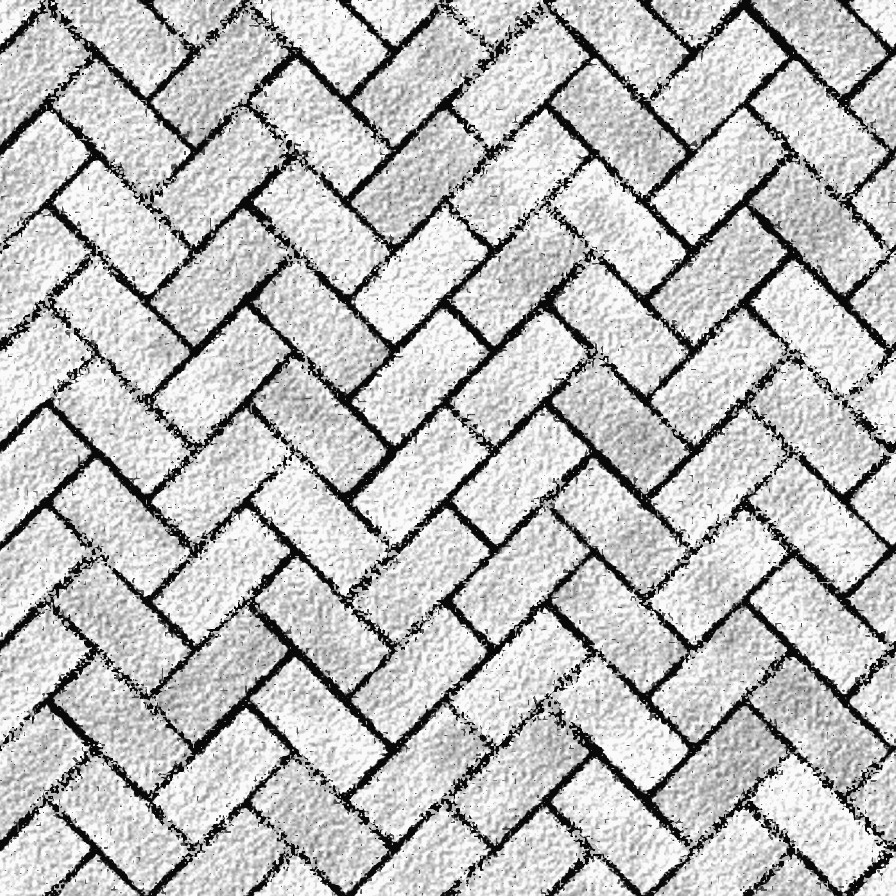
This texture is drawn by a WebGL 2 fragment shader. Its source:

```glsl
#version 300 es
precision highp float;
// Diagonal herringbone of pale, grainy paving bricks with dark ragged joints.
uniform vec2 u_resolution;
out vec4 fragColor;

const float REPEATS = 9.0;               // brick columns across, bricks down
const vec2 ORIGIN = vec2(0.53, 0.035);   // shift of the paving, in repeats
const float JOINT = 0.052;               // half joint, in brick widths
const float CORNER = 0.05;
const float JITTER = 0.035;              // how far a brick sits off its place
const float TILT = 0.022;
const float TONE_LOW = 0.74;
const float TONE_HIGH = 0.92;
const float BLOTCH = 0.22;
const float GRAIN = 0.36;
const float FINE_GRAIN = 0.26;
const float GRAIN_SCALE = 23.0;
const float FINE_SCALE = 44.0;
const vec3 JOINT_COLOR = vec3(0.035);
const vec3 SAND_COLOR = vec3(0.72);
const vec3 PIT_COLOR = vec3(0.2);

float hash(vec2 p) {
    vec3 q = fract(p.xyx * 0.1031);
    q += dot(q, q.yzx + 33.33);
    return fract((q.x + q.y) * q.z);
}

float noise(vec2 p) {
    vec2 i = floor(p), f = fract(p);
    f = f * f * (3.0 - 2.0 * f);
    return mix(mix(hash(i), hash(i + vec2(1, 0)), f.x),
               mix(hash(i + vec2(0, 1)), hash(i + vec2(1, 1)), f.x), f.y);
}

float roundedBox(vec2 p, vec2 halfSize, float radius) {
    vec2 q = abs(p) - halfSize + radius;
    return length(max(q, 0.0)) + min(max(q.x, q.y), 0.0) - radius;
}

// Returns the position from the brick centre (long side on x) and the brick id.
vec4 herringbone(vec2 p) {
    vec2 diagonal = vec2(p.x + p.y, p.x - p.y);
    vec2 cell = floor(diagonal);
    float column = floor((cell.x + cell.y) * 0.5);
    float second = cell.x + cell.y - 2.0 * column;

    // Columns alternate in direction, except for one doubled pair.
    float wrapped = mod(column, REPEATS);
    bool rising = mod(wrapped + step(4.5, wrapped), 2.0) < 0.5;
    vec2 along = rising ? vec2(1, 0) : vec2(0, 1);
    vec2 start = cell - along * second;
    vec2 local = diagonal - start - 0.5 - 0.5 * along;
    vec2 id = vec2(wrapped, mod(column - start.y, REPEATS));
    return vec4(rising ? local : local.yx, id);
}

void main() {
    vec2 p = gl_FragCoord.xy / u_resolution * REPEATS + ORIGIN;
    float pixel = 1.4 * REPEATS / min(u_resolution.x, u_resolution.y);

    vec4 brick = herringbone(p);
    vec2 local = brick.xy;
    vec2 seed = brick.zw * 7.0 + 3.0;

    // Each brick is slightly moved and turned.
    vec2 offset = vec2(hash(seed), hash(seed + 1.7)) - 0.5;
    float turn = (hash(seed + 2.9) - 0.5) * TILT;
    vec2 placed = local - offset * JITTER + turn * vec2(-local.y, local.x);

    // Rough outline, rougher along sandy stretches.
    float medium = noise(p * GRAIN_SCALE);
    float fine = noise(p * FINE_SCALE + 17.0);
    float sandy = smoothstep(0.45, 0.75, noise(p * 1.7 + 40.0));
    float edge = roundedBox(placed, vec2(1.0, 0.5) - JOINT, CORNER);
    edge += (noise(p * 9.0 + 5.0) - 0.5) * 0.035;
    edge += (fine - 0.5) * mix(0.05, 0.13, sandy);

    // Brick face: own tone, broad blotches, embossed grain.
    float tone = mix(TONE_LOW, TONE_HIGH, sqrt(hash(seed + 4.3)));
    float blotch = noise(local * vec2(1.6, 2.2) + seed * 3.1) - 0.45;
    float relief = medium - noise(p * GRAIN_SCALE + vec2(0.6, -0.5));
    float speckle = noise(p * FINE_SCALE + 71.0) - 0.5;
    float shade = tone - BLOTCH * blotch + GRAIN * relief + FINE_GRAIN * speckle;
    shade += 0.04 * smoothstep(-0.22, -0.08, edge);
    vec3 color = vec3(clamp(shade, 0.0, 0.98));

    // Scattered pits, denser close to the edge.
    float pitLevel = mix(0.91, 0.77, smoothstep(-0.13, 0.0, edge));
    float pit = smoothstep(pitLevel, pitLevel + 0.08, noise(p * 31.0 + 90.0));
    color = mix(color, PIT_COLOR, pit * 0.85);

    // Dark joint with light grains of sand.
    float sandLevel = mix(0.82, 0.52, sandy);
    float sand = smoothstep(sandLevel, sandLevel + 0.16, noise(p * 38.0 + 130.0));
    vec3 joint = mix(JOINT_COLOR, SAND_COLOR, sand);
    float soft = max(pixel, 0.018);
    color = mix(color, joint, smoothstep(-soft, soft, edge));

    fragColor = vec4(color, 1.0);
}
```
